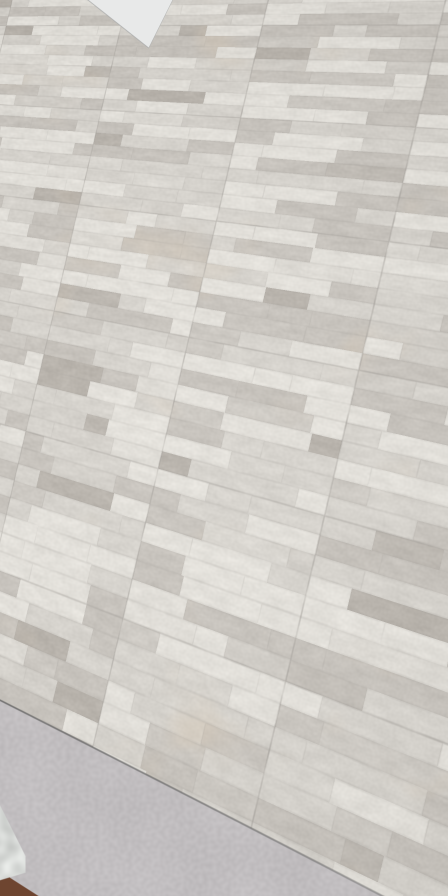
Write a Shadertoy shader that draws this texture.

```glsl
// Wall of split-stone strip tiles seen at a slant, above a pale carpet floor.

const vec3 LIGHT_STONE  = vec3(0.875, 0.865, 0.842);
const vec3 MID_STONE    = vec3(0.825, 0.813, 0.790);
const vec3 DARK_STONE   = vec3(0.768, 0.752, 0.728);
const vec3 DEEP_STONE   = vec3(0.710, 0.690, 0.662);
const vec3 WARM_STAIN   = vec3(0.830, 0.775, 0.700);
const vec3 JOINT        = vec3(0.620, 0.605, 0.585);
const vec3 CARPET       = vec3(0.755, 0.742, 0.750);
const vec3 CEILING      = vec3(0.910, 0.915, 0.915);
const vec3 WOOD         = vec3(0.430, 0.270, 0.190);
const float STRIPS_PER_TILE = 8.0;

float hash(vec2 p) {
    vec3 q = fract(p.xyx * vec3(0.1031, 0.1030, 0.0973));
    q += dot(q, q.yzx + 33.33);
    return fract((q.x + q.y) * q.z);
}

vec2 gradientAt(vec2 cell) {
    float angle = 6.2832 * hash(cell + 71.0);
    return vec2(cos(angle), sin(angle));
}

// Gradient noise, roughly -0.7 to 0.7
float noise(vec2 p) {
    vec2 i = floor(p), f = p - i;
    vec2 s = f * f * f * (f * (f * 6.0 - 15.0) + 10.0);
    vec2 e = vec2(0.0, 1.0);
    float low  = mix(dot(gradientAt(i), f), dot(gradientAt(i + e.yx), f - e.yx), s.x);
    float high = mix(dot(gradientAt(i + e), f - e), dot(gradientAt(i + 1.0), f - 1.0), s.x);
    return mix(low, high, s.y);
}

float fbm(vec2 p) {
    float sum = 0.0, amp = 0.6;
    for (int i = 0; i < 3; i++) {
        sum += amp * noise(p);
        p = p * 2.03 + 17.0;
        amp *= 0.55;
    }
    return sum;
}

// Coverage of a shape from its signed distance
float fill(float d, float blur) { return 1.0 - smoothstep(-blur, blur, d); }

// Depth down the wall: lines of equal value fan out to the right
float wallDepth(vec2 p) { return (p.y + 0.02 * p.x) / (1.0 + 0.32 * p.x); }

// Foreshortened tile coordinates; each unit square is one tile
vec2 tileCoord(vec2 p) {
    float across = p.x + 0.235 * p.y;
    float down = wallDepth(p);
    return vec2(4.392 * across / (1.0 + 0.403 * across) - 0.119,
                6.345 * down / (1.0 + 0.4 * down) - 0.355);
}

vec3 stoneTone(float h) {
    vec3 c = mix(LIGHT_STONE, MID_STONE, smoothstep(0.26, 0.38, h));
    c = mix(c, DARK_STONE, smoothstep(0.62, 0.76, h));
    return mix(c, DEEP_STONE, smoothstep(0.93, 0.98, h));
}

vec3 stoneWall(vec2 p) {
    vec2 t = tileCoord(p);
    float row = floor(t.y * STRIPS_PER_TILE);
    float v = fract(t.y * STRIPS_PER_TILE), u = fract(t.x);
    vec2 strip = vec2(floor(t.x), row);

    // Two random cuts split each strip into three stones
    float cutA = 0.15 + 0.33 * hash(strip + 5.3);
    float cutB = 0.58 + 0.30 * hash(strip + 19.7);
    float stone = step(cutA, u) + step(cutB, u);
    float h = hash(vec2(strip.x * 3.0 + stone, row) + 40.0);
    vec3 c = stoneTone(h);

    // Mottling, stains and fine grain
    float cloud = fbm(t * vec2(7.0, 16.0) + h * 9.0);
    c += 0.055 * cloud + 0.022 * noise(p * 130.0);
    float stain = smoothstep(0.12, 0.5, fbm(p * vec2(3.5, 4.5) + 8.0));
    c = mix(c, WARM_STAIN, 0.4 * stain * smoothstep(0.25, 0.6, h));

    // Shadows between stones, then the joints between tiles
    float wear = 0.55 + 0.7 * noise(t * vec2(6.0, 9.0));
    float ends = min(abs(u - cutA), abs(u - cutB));
    float rowGap = fill(min(v, 1.0 - v) - 0.05, 0.06);
    c = mix(c, JOINT, 0.30 * wear * max(rowGap, fill(ends - 0.003, 0.004)));
    vec2 joint = min(fract(t), 1.0 - fract(t));
    float seam = max(fill(joint.x - 0.004, 0.004), 0.6 * fill(joint.y - 0.005, 0.005));
    c = mix(c, JOINT, 0.75 * wear * seam);

    // Soft light, strongest left of the middle
    vec2 fromLight = (p - vec2(0.4, 1.0)) * vec2(0.8, 0.7);
    return c + 0.018 - 0.045 * dot(fromLight, fromLight);
}

// p.x runs 0 to 1 rightward, p.y runs 0 to 2 downward
vec3 scene(vec2 p, float blur) {
    vec3 c = stoneWall(p);

    // Floor and the shadow where it meets the wall
    float edge = wallDepth(p) - 1.563 - 0.025 * p.x;
    vec3 carpet = CARPET + 0.035 * noise(p * 95.0) + 0.025 * noise(p * 8.0);
    c = mix(c, carpet, fill(-edge, blur));
    c = mix(c, vec3(0.36), mix(0.75, 0.4, p.x) * fill(abs(edge) - 0.002, blur));

    // Ceiling corner, white cloth and wooden corner
    float corner = max(p.y - 0.79 * (p.x - 0.195), p.y - 2.0 * (0.386 - p.x));
    c = mix(c, CEILING - 0.25 * fill(abs(corner) - 0.002, blur), fill(corner, blur));
    float cloth = max(max(p.x - 0.5 * (p.y - 1.797), p.x - 0.057), p.y - 1.965 + 0.3 * p.x);
    c = mix(c, vec3(0.84, 0.85, 0.84) + 0.15 * noise(p * 32.0), fill(cloth, blur));
    return mix(c, WOOD, fill(max(1.945 + 0.64 * p.x - p.y, -cloth), blur));
}

void mainImage(out vec4 fragColor, in vec2 fragCoord) {
    vec3 sum = vec3(0.0);
    for (int i = 0; i < 9; i++) {
        vec2 offset = (vec2(i % 3, i / 3) - 1.0) / 3.0;
        vec2 uv = (fragCoord + offset) / iResolution.xy;
        sum += scene(vec2(uv.x, 2.0 - 2.0 * uv.y), 0.7 / iResolution.x);
    }
    fragColor = vec4(sum / 9.0, 1.0);
}
```
